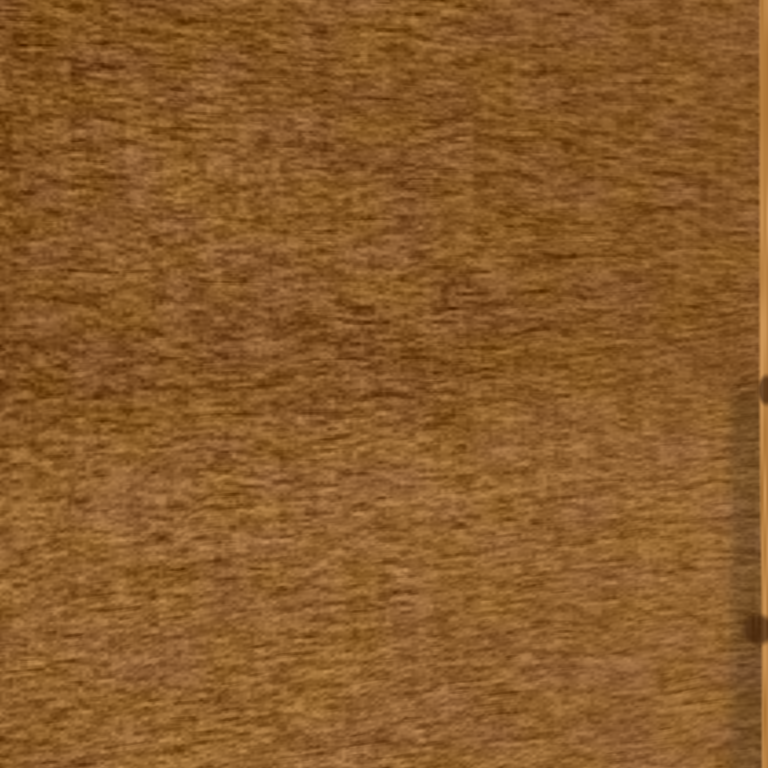
A Shadertoy shader for this texture:

```glsl
// Brown embossed panel: short, nearly level strokes of stretched value noise
// over broad soft shading, with a pale knotted wooden edge on the right.
// Strokes tilt gently upward near the bottom and level out toward the top.

#define BASE_COLOR  vec3(0.540, 0.357, 0.168)
#define TONE_TINT   vec3(1.08, 1.00, 0.86)
#define EDGE_COLOR  vec3(0.74, 0.52, 0.27)
#define KNOT_COLOR  vec3(0.30, 0.17, 0.06)
#define STROKE_FREQ vec2(38.0, 165.0)
#define FLECK_FREQ  vec2(95.0, 215.0)
#define GRAIN_FREQ  vec2(210.0, 260.0)
#define GRAIN_GAIN  0.27
#define PIT_DEPTH   0.075
#define EDGE_X      0.989

float hash(vec2 p) {
    return fract(sin(dot(p, vec2(127.1, 311.7))) * 43758.5453);
}

float noise(vec2 p) {
    vec2 cell = floor(p);
    vec2 f = fract(p);
    f = f * f * (3.0 - 2.0 * f);
    float low = mix(hash(cell), hash(cell + vec2(1.0, 0.0)), f.x);
    float high = mix(hash(cell + vec2(0.0, 1.0)), hash(cell + 1.0), f.x);
    return mix(low, high, f.y);
}

// Tilts the strokes by height and bends them a little
vec2 strokeSpace(vec2 uv) {
    float slope = mix(0.11, -0.03, smoothstep(0.0, 0.9, uv.y));
    float bend = 0.006 * (noise(uv * vec2(14.0, 18.0)) - 0.5);
    return vec2(uv.x, uv.y - (uv.x - 0.5) * slope + bend);
}

// Raised relief: strokes, flecks and fine grain, centred on zero
float relief(vec2 p) {
    float stroke = noise(p * STROKE_FREQ) - 0.5;
    float fleck = noise(p * FLECK_FREQ + 31.0) - 0.5;
    float grain = noise(p * GRAIN_FREQ + 67.0) - 0.5;
    return 0.52 * stroke + 0.50 * fleck + 0.36 * grain;
}

// Sparse dark dashes, each with a light lip just below
float pits(vec2 p) {
    vec2 q = p * vec2(30.0, 150.0) + 113.0;
    float dash = smoothstep(0.70, 0.95, noise(q));
    float lip = smoothstep(0.70, 0.95, noise(q + vec2(0.0, 0.9)));
    return 0.5 * lip - dash;
}

// Broad light: darker band above the middle, brighter below it
float shading(vec2 uv) {
    float line = uv.y - 0.04 * (uv.x - 0.5);
    float light = 0.034 * (1.0 - smoothstep(0.36, 0.54, line));
    light -= 0.022 * exp(-pow((line - 0.55) / 0.09, 2.0));
    light -= 0.018 * smoothstep(0.55, 1.0, uv.y);
    light -= 0.020 * (1.0 - smoothstep(0.0, 0.18, uv.x));
    light -= 0.015 * (1.0 - smoothstep(0.0, 0.25, uv.y));
    return light + 0.03 * (noise(uv * vec2(4.0, 6.0) + 9.0) - 0.5);
}

// Knot mask on the wooden edge
float knot(vec2 uv, vec2 center, vec2 radius) {
    return 1.0 - smoothstep(0.6, 1.1, length((uv - center) / radius));
}

void mainImage(out vec4 fragColor, in vec2 fragCoord) {
    vec2 uv = fragCoord / iResolution.xy;
    vec2 p = strokeSpace(uv);

    // Panel: relief is calmer toward the far right
    float calm = mix(1.0, 0.75, smoothstep(0.4, 1.0, uv.x));
    float tone = shading(uv) + calm * (GRAIN_GAIN * relief(p) + PIT_DEPTH * pits(p));
    vec3 color = BASE_COLOR + TONE_TINT * tone;

    // Slow drift between yellow and pinkish brown
    float drift = noise(uv * vec2(17.0, 24.0) + 5.0) - 0.5;
    color += drift * vec3(0.005, 0.008, -0.045);

    // Shadow beside the lower part of the edge
    float shadow = smoothstep(0.935, 0.965, uv.x) * (1.0 - smoothstep(0.46, 0.53, uv.y));
    color *= 1.0 - 0.20 * shadow;

    // Wooden edge with vertical fibre and two knots
    float fibre = noise(uv * vec2(260.0, 14.0)) - 0.5;
    vec3 wood = EDGE_COLOR + 0.14 * fibre;
    float rim = EDGE_X + 0.003 * (1.0 - smoothstep(0.1, 0.5, uv.y));
    color = mix(color, wood, smoothstep(-0.003, 0.003, uv.x - rim));
    float knots = max(knot(uv, vec2(0.998, 0.492), vec2(0.012, 0.022)),
                      knot(uv, vec2(0.988, 0.180), vec2(0.024, 0.022)));
    color = mix(color, KNOT_COLOR + 0.1 * fibre, 0.8 * knots);

    fragColor = vec4(clamp(color, 0.0, 1.0), 1.0);
}
```
